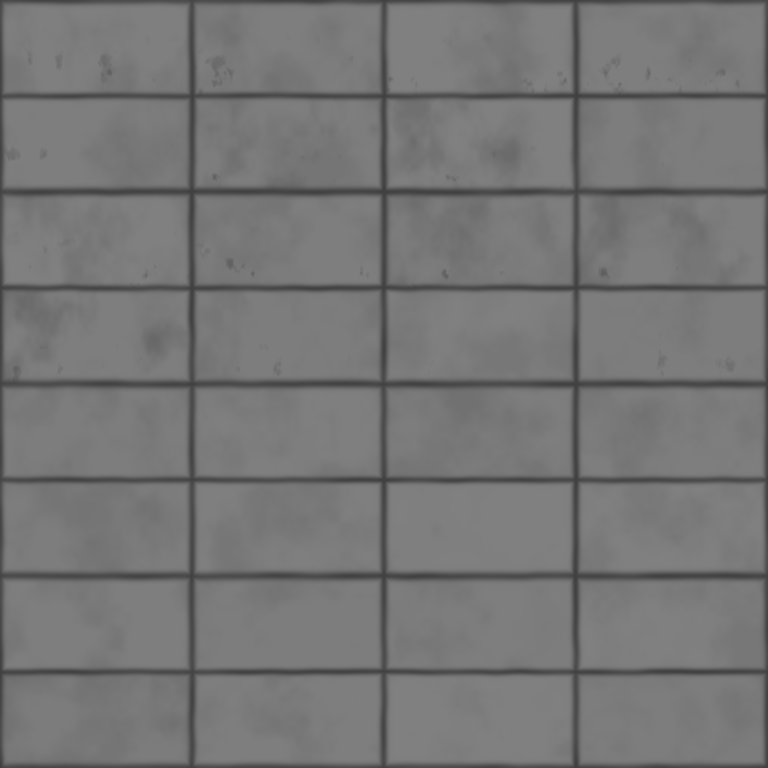
Give the GLSL for this texture map, as a WebGL 1 fragment shader.

```glsl
precision highp float;
// Grey wall of stacked rectangular tiles with soft dark seams and faint grime.

uniform vec2 u_resolution;

const vec2 TILE_COUNT = vec2(4.0, 8.0);
const vec3 TILE_COLOR = vec3(0.502);
const vec3 SEAM_COLOR = vec3(0.255);
const float SEAM_RADIUS = 0.0053;     // falloff distance of a seam
const float SEAM_WOBBLE = 0.0007;     // sideways drift of a seam
const float SEAM_WEAR = 0.22;         // uneven darkness along a seam
const float THIN_COURSE = 0.86;       // radius scale of odd horizontal seams
const float TONE_RANGE = 0.016;       // brightness spread between tiles
const float MOTTLE_DEPTH = 0.035;
const float GRIME_DEPTH = 0.075;
const float SPOT_DEPTH = 0.10;

float hash(vec2 p) {
  vec3 q = fract(vec3(p.xyx) * 0.1031);
  q += dot(q, q.yzx + 33.33);
  return fract((q.x + q.y) * q.z);
}

float noise(vec2 p) {
  vec2 i = floor(p);
  vec2 f = fract(p);
  f = f * f * (3.0 - 2.0 * f);
  float low = mix(hash(i), hash(i + vec2(1.0, 0.0)), f.x);
  float high = mix(hash(i + vec2(0.0, 1.0)), hash(i + 1.0), f.x);
  return mix(low, high, f.y);
}

float fbm(vec2 p) {
  float sum = 0.0;
  float weight = 0.5;
  for (int i = 0; i < 4; i++) {
    sum += weight * noise(p);
    p = p * 2.03 + 17.3;
    weight *= 0.5;
  }
  return sum / 0.9375;
}

// Darkness of the nearest vertical and horizontal seams.
float seams(vec2 uv) {
  vec2 drift = vec2(noise(uv * vec2(4.0, 34.0)),
                    noise(uv * vec2(34.0, 8.0) + 51.0)) - 0.5;
  vec2 grid = (uv + drift * 2.0 * SEAM_WOBBLE) * TILE_COUNT;
  vec2 dist = abs(fract(grid + 0.5) - 0.5) / TILE_COUNT;
  float odd = mod(floor(grid.y + 0.5), 2.0);
  vec2 radius = SEAM_RADIUS * vec2(0.95, mix(1.08, THIN_COURSE, odd));
  vec2 wear = 1.0 - SEAM_WEAR * vec2(noise(uv * vec2(4.0, 22.0) + 9.0),
                                     noise(uv * vec2(22.0, 8.0) + 29.0));
  vec2 ratio = dist / radius;
  vec2 dark = exp(-ratio * ratio) * wear;
  return max(dark.x, dark.y) + 0.15 * min(dark.x, dark.y);
}

// Brightness lost to tile tone, cloudy mottling, grime and small spots.
float staining(vec2 uv) {
  vec2 tile = floor(uv * TILE_COUNT);
  vec2 local = fract(uv * TILE_COUNT);
  vec2 p = uv + tile * 3.7;
  float upper = smoothstep(0.40, 0.60, uv.y);
  float amount = hash(tile + 4.0);

  float tone = TONE_RANGE * hash(tile + 71.0);
  float mottle = MOTTLE_DEPTH * smoothstep(0.42, 0.80, fbm(p * 15.0));
  float cloud = smoothstep(0.50, 0.82, fbm(p * vec2(19.0, 14.0) + 40.0));
  float grime = GRIME_DEPTH * cloud * amount * mix(0.35, 1.0, upper);

  // Spots gather toward the lower edge of the upper tiles.
  float speck = smoothstep(0.70, 0.88, fbm(p * vec2(52.0, 34.0) + 83.0));
  float spots = SPOT_DEPTH * speck * upper * smoothstep(0.75, 0.10, local.y);
  return tone + mottle + grime + spots;
}

void main() {
  vec2 uv = gl_FragCoord.xy / u_resolution;
  vec3 color = TILE_COLOR - staining(uv);
  color = mix(color, SEAM_COLOR, clamp(seams(uv), 0.0, 1.0));
  gl_FragColor = vec4(color, 1.0);
}
```
